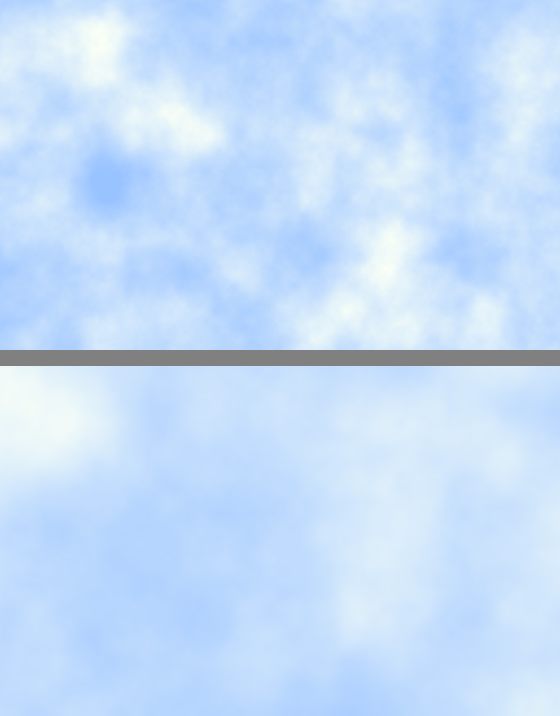
Top, the full canvas; bottom, a detail of the centre.
Write a WebGL 1 fragment shader that draws this texture.

```glsl
precision highp float;

// Soft bright clouds drifting over a pale blue sky.
// Octaves of smoothed value noise give a cloud density, which is then
// turned into colour by a ramp from clear blue through haze to warm white.

uniform vec2 u_resolution;

const int OCTAVES = 6;
const float CLOUD_CELLS = 5.0;   // largest noise cells per canvas height
const float GAIN = 0.5;          // strength of each octave against the last
const float LACUNARITY = 2.0;    // growth of frequency per octave

const vec3 CLEAR_BLUE = vec3(0.600, 0.765, 1.000);
const vec3 HAZE_BLUE = vec3(0.757, 0.863, 0.992);
const vec3 PALE_CLOUD = vec3(0.890, 0.950, 0.980);
const vec3 WARM_WHITE = vec3(0.980, 1.000, 0.965);

// Sine-free hash of a lattice point, in 0..1
float hash(vec2 cell) {
    vec3 q = fract(cell.xyx * 0.1031);
    q += dot(q, q.yzx + 33.33);
    return fract((q.x + q.y) * q.z);
}

// Smoothly interpolated lattice noise, in 0..1
float valueNoise(vec2 p) {
    vec2 cell = floor(p);
    vec2 f = fract(p);
    vec2 blend = f * f * (3.0 - 2.0 * f);
    float bottom = mix(hash(cell), hash(cell + vec2(1.0, 0.0)), blend.x);
    float top = mix(hash(cell + vec2(0.0, 1.0)), hash(cell + vec2(1.0)), blend.x);
    return mix(bottom, top, blend.y);
}

// Sum of octaves, normalised to 0..1
float cloudDensity(vec2 p) {
    float sum = 0.0;
    float total = 0.0;
    float amplitude = 1.0;
    for (int i = 0; i < OCTAVES; i++) {
        sum += amplitude * valueNoise(p);
        total += amplitude;
        amplitude *= GAIN;
        p = p * LACUNARITY + vec2(17.3, 41.7);
    }
    return sum / total;
}

// Position of x between two edges, clamped to 0..1
float ramp(float low, float high, float x) {
    return clamp((x - low) / (high - low), 0.0, 1.0);
}

vec3 skyColor(float density) {
    vec3 color = mix(CLEAR_BLUE, HAZE_BLUE, ramp(0.19, 0.51, density));
    color = mix(color, PALE_CLOUD, ramp(0.51, 0.74, density));
    return mix(color, WARM_WHITE, ramp(0.74, 0.88, density));
}

void main() {
    vec2 p = gl_FragCoord.xy / u_resolution.y;
    float density = cloudDensity(p * CLOUD_CELLS + vec2(23.4, 8.6));
    gl_FragColor = vec4(skyColor(density), 1.0);
}
```
